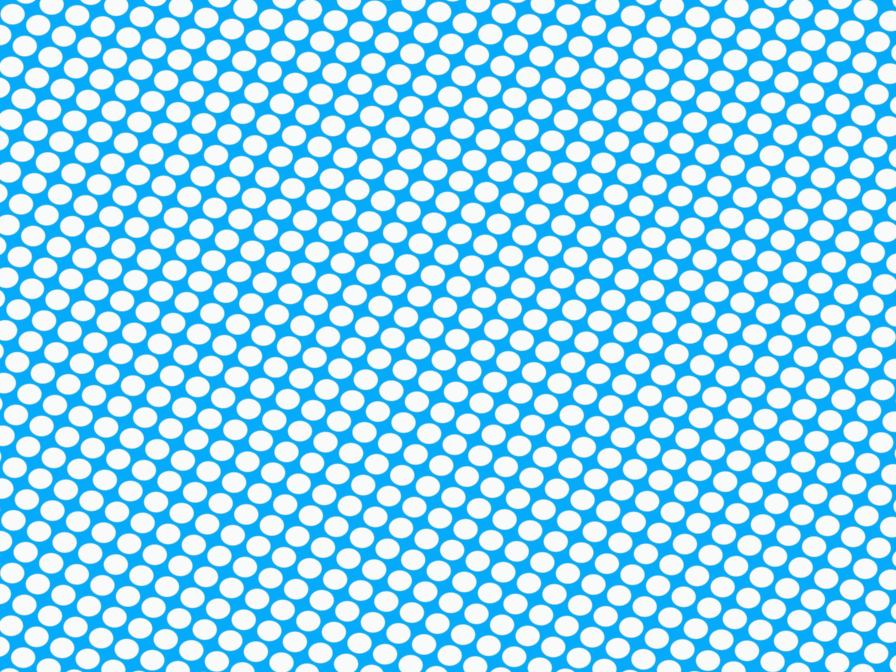
This pattern is drawn by a WebGL 2 fragment shader. Its source:

```glsl
#version 300 es
precision highp float;
// Tilted lattice of off-white oval dots on bright blue.

uniform vec2 u_resolution;
out vec4 fragColor;

const vec3 BLUE = vec3(0.02, 0.67, 0.98);
const vec3 RIM_BLUE = vec3(0.08, 0.66, 0.91);
const vec3 WHITE = vec3(0.975, 0.985, 0.98);

// Lengths are fractions of the canvas height.
const vec2 STEP_ALONG = vec2(0.03807, -0.01644);
const vec2 STEP_UP = vec2(0.01997, 0.03099);
const vec2 FIRST_DOT = vec2(0.0137, -0.0049);
const vec2 DOT_RADII = vec2(0.0180, 0.0153);
const float RIM_WIDTH = 0.0018;
const float EDGE_SOFTNESS = 0.0015;

// Approximate signed distance to an axis-aligned ellipse.
float ellipseDistance(vec2 p, vec2 radii) {
    float k = length(p / radii);
    float slope = length(p / (radii * radii));
    return k * (k - 1.0) / max(slope, 1e-4) - (k < 0.01 ? radii.y : 0.0);
}

// Distance to the closest dot of a skewed lattice.
float dotLattice(vec2 p, mat2 basis, vec2 radii) {
    vec2 cell = round(inverse(basis) * p);
    float nearest = 1.0;
    for (int j = -1; j <= 1; j++) {
        for (int i = -1; i <= 1; i++) {
            vec2 center = basis * (cell + vec2(i, j));
            nearest = min(nearest, ellipseDistance(p - center, radii));
        }
    }
    return nearest;
}

// Smooth coverage of the region where the distance is negative.
float coverage(float distance, float softness) {
    return 1.0 - smoothstep(-softness, softness, distance);
}

void main() {
    vec2 p = (gl_FragCoord.xy - 0.5 * u_resolution) / u_resolution.y;
    float softness = max(EDGE_SOFTNESS, 0.75 / u_resolution.y);
    float d = dotLattice(p - FIRST_DOT, mat2(STEP_ALONG, STEP_UP), DOT_RADII);

    // Muted rim around each dot, then the dot itself.
    vec3 color = mix(BLUE, RIM_BLUE, coverage(d - RIM_WIDTH, softness));
    color = mix(color, WHITE, coverage(d, softness));
    fragColor = vec4(color, 1.0);
}
```
